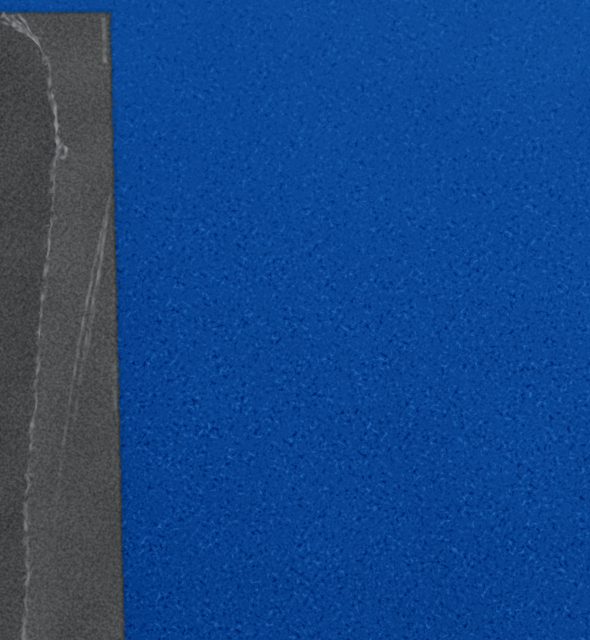
Give the GLSL for this texture, as a WebGL 1 fragment shader.

```glsl
precision highp float;
// Grainy blue wall with a scratched, cracked strip of grey tape at the left.
uniform vec2 u_resolution;

#define BLUE_LIGHT vec3(0.054, 0.302, 0.615)
#define BLUE_DEEP vec3(0.018, 0.228, 0.528)
#define TAPE_DARK vec3(0.262, 0.268, 0.272)
#define TAPE_LIGHT vec3(0.304, 0.312, 0.315)
#define FIBRE vec3(0.54, 0.56, 0.57)
#define TAPE_TOP 0.981
#define GRAIN_SCALE 215.0
#define GRAIN_WALL 0.12
#define GRAIN_TAPE 0.11

vec2 hashDir(vec2 c) {
  vec3 q = fract(c.xyx * vec3(0.1031, 0.1030, 0.0973));
  q += dot(q, q.yzx + 33.33);
  float a = 6.2832 * fract((q.x + q.y) * q.z);
  return vec2(cos(a), sin(a));
}

float gradNoise(vec2 p) {
  vec2 i = floor(p), f = fract(p);
  vec2 u = f * f * f * (f * (f * 6.0 - 15.0) + 10.0);
  float a = dot(hashDir(i), f);
  float b = dot(hashDir(i + vec2(1.0, 0.0)), f - vec2(1.0, 0.0));
  float c = dot(hashDir(i + vec2(0.0, 1.0)), f - vec2(0.0, 1.0));
  float d = dot(hashDir(i + 1.0), f - 1.0);
  return mix(mix(a, b, u.x), mix(c, d, u.x), u.y);
}

float segmentDist(vec2 p, vec2 a, vec2 b) {
  vec2 ab = b - a;
  return length(p - a - ab * clamp(dot(p - a, ab) / dot(ab, ab), 0.0, 1.0));
}

// Soft line of a given half width
float stroke(float d, float w) {
  return 1.0 - smoothstep(w * 0.2, w * 1.8, d);
}

// Sideways shift gained between depths a and b
float leg(float t, float a, float b, float shift) {
  return shift * clamp((t - a) / (b - a), 0.0, 1.0);
}

// Horizontal place of the crack at depth t below the top
float crackX(float t) {
  float x = 0.006 + leg(t, 0.026, 0.065, 0.052) + leg(t, 0.065, 0.104, 0.016);
  x += leg(t, 0.104, 0.225, 0.018) - leg(t, 0.235, 0.260, 0.008);
  x -= leg(t, 0.260, 0.339, 0.003) + leg(t, 0.339, 0.482, 0.016);
  x -= leg(t, 0.482, 0.651, 0.012) + leg(t, 0.651, 0.794, 0.013);
  return x + leg(t, 0.794, 0.911, 0.004) - leg(t, 0.911, 1.0, 0.008);
}

vec3 wall(vec2 p, float fine, float coarse) {
  float light = 0.30 + 0.60 * p.y + 0.28 * (p.x - 0.5);
  light -= 0.14 * smoothstep(0.35, 0.15, p.x) * smoothstep(0.9, 0.5, p.y);
  light += 0.14 * gradNoise(p * 5.0 + 7.0) + 0.12 * gradNoise(p * 17.0);
  vec3 col = mix(BLUE_DEEP, BLUE_LIGHT, clamp(light, 0.0, 1.1));
  // Grain clumps, and grows stronger toward the bottom
  float clump = 1.0 + 0.9 * gradNoise(p * 38.0 + 19.0);
  float strength = GRAIN_WALL * clump * mix(1.1, 0.65, smoothstep(0.35, 1.0, p.y));
  float speck = smoothstep(0.12, 0.68, abs(coarse)) * sign(coarse);
  return col + strength * (0.7 * fine + speck) * vec3(0.45, 0.65, 0.75);
}

vec3 tape(vec2 p, float edgeX, float fine, float coarse) {
  float t = 1.0 - p.y;
  float slope = (crackX(t + 0.003) - crackX(t - 0.003)) / 0.006;
  float side = (p.x - crackX(t)) / sqrt(1.0 + slope * slope);
  float ragged = side + 0.0045 * gradNoise(p * 85.0) + 0.003 * gradNoise(p * 31.0);
  vec3 col = mix(TAPE_DARK, TAPE_LIGHT, smoothstep(-0.006, 0.008, ragged));
  col -= 0.022 * smoothstep(0.2, 0.9, t) * smoothstep(0.02, 0.07, side);
  col += 0.03 * gradNoise(p * 14.0);
  col += GRAIN_TAPE * (0.7 * fine + 0.55 * coarse) * vec3(1.0, 1.0, 0.95);

  // Ragged crack: bright flecks come and go along its length
  float flecks = 0.50 + 1.0 * gradNoise(p * vec2(120.0, 70.0)) + 0.6 * gradNoise(vec2(t * 24.0, 8.0));
  float width = 0.0027 + 0.0018 * gradNoise(vec2(t * 42.0, 2.6));
  float marks = stroke(abs(ragged), width) * clamp(flecks, 0.0, 1.0);
  marks *= mix(1.1, 0.75, smoothstep(0.2, 0.3, t));
  float crumbs = smoothstep(0.14, 0.45, gradNoise(p * 95.0 + 13.0));
  marks = max(marks, 0.4 * crumbs * smoothstep(0.011, 0.002, abs(side)));

  // Frayed strands gathering at the top of the crack
  for (int i = 0; i < 4; i++) {
    float k = float(i);
    vec2 start = vec2(0.002 + 0.009 * k, 0.966 + 0.004 * k);
    vec2 q = p + 0.004 * vec2(gradNoise(p * 45.0), gradNoise(p * 45.0 + 20.0));
    float d = segmentDist(q, start, vec2(0.052 + 0.003 * k, 0.942 - 0.004 * k));
    marks = max(marks, stroke(d, 0.002) * clamp(0.45 + gradNoise(p * 80.0), 0.0, 0.8));
  }

  // Crumpled knot at the bend
  vec2 knot = (p - vec2(0.097, 0.763)) * vec2(1.0, 0.85);
  float ring = abs(length(knot + 0.004 * gradNoise(p * 70.0)) - 0.0075);
  marks = max(marks, stroke(ring, 0.0028) * clamp(0.6 + 1.1 * gradNoise(p * 100.0), 0.0, 1.0));

  // Long curved scratches running down from the right edge
  for (int i = 0; i < 3; i++) {
    float k = float(i);
    float s = t - 0.295 - 0.025 * k;
    float path = 0.175 - 0.004 * k + (0.018 * k - 0.245) * s + 0.14 * s * s;
    path += (k > 0.5 ? 0.006 : 0.0) * smoothstep(0.0, 0.12, s);
    path += 0.0015 * gradNoise(vec2(t * 40.0, k * 4.0));
    float span = smoothstep(0.0, 0.02, s) * smoothstep(0.68 - 0.2 * k, 0.08, s);
    float wear = clamp(0.55 + gradNoise(p * vec2(90.0, 50.0) + k), 0.0, 1.0);
    marks = max(marks, 0.72 * span * wear * stroke(abs(p.x - path), 0.0024));
  }

  // Short rubs close to the right edge
  float rub = 0.6 * stroke(segmentDist(p, vec2(0.162, 0.97), vec2(0.164, 0.905)), 0.003);
  rub = max(rub, 0.3 * stroke(segmentDist(p, vec2(0.179, 0.43), vec2(0.180, 0.36)), 0.003));
  marks = max(marks, rub * (0.65 + gradNoise(p * 80.0)));
  col = mix(col, FIBRE, clamp(marks, 0.0, 1.0));

  // Dark rim along the cut edges
  float rim = min(edgeX - p.x, TAPE_TOP - p.y);
  return col * mix(0.78, 1.0, smoothstep(0.0, 0.005, rim));
}

void main() {
  vec2 p = gl_FragCoord.xy / u_resolution.y;
  // Turned grain hides the noise lattice
  vec2 g = mat2(0.82, 0.57, -0.57, 0.82) * p * GRAIN_SCALE;
  float fine = gradNoise(g * 1.2 + 11.0);
  float coarse = gradNoise(g * 0.8 + 41.0) + 0.6 * gradNoise(g.yx * 0.47 + 90.0);

  float edgeX = 0.1715 + 0.023 * (1.0 - p.y) + 0.002 * gradNoise(vec2(p.y * 60.0, 1.3));
  float top = TAPE_TOP + 0.0015 * gradNoise(vec2(p.x * 80.0, 5.1));
  float inside = min(edgeX - p.x, top - p.y);
  vec3 blue = wall(p, fine, coarse) * (1.0 - 0.1 * smoothstep(0.01, 0.0, -inside));
  float cover = smoothstep(-0.002, 0.002, inside);
  gl_FragColor = vec4(mix(blue, tape(p, edgeX, fine, coarse), cover), 1.0);
}
```
